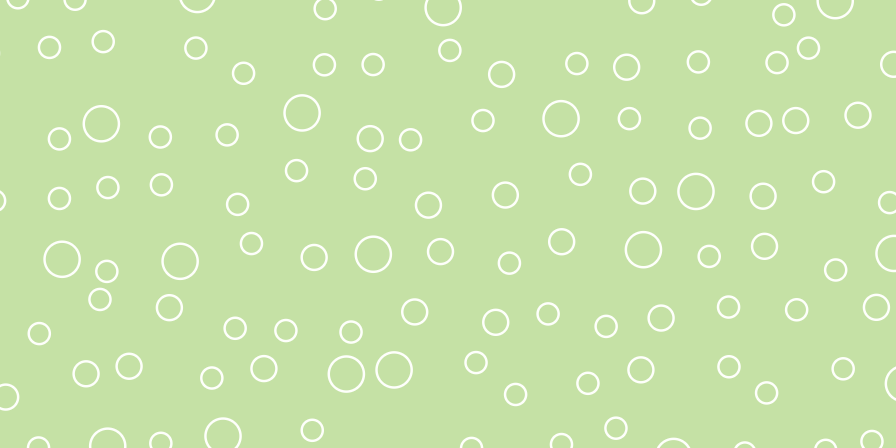
Reproduce this pattern procedurally as a Shadertoy shader.

```glsl
// Scattered white ring outlines in three sizes on a flat pale green ground.
// Each cell of a row-shifted grid holds one ring, moved at random but kept
// inside its cell, so rings never touch and one cell lookup is enough.

const vec3 GROUND_GREEN = vec3(0.772, 0.882, 0.647);
const vec3 RING_WHITE   = vec3(0.995, 1.0, 0.985);

// Lengths are fractions of the canvas height.
const float CELL_SIZE     = 0.143;
const float LINE_WIDTH    = 0.0055;
const float RADIUS_SMALL  = 0.0235;
const float RADIUS_MEDIUM = 0.0278;
const float RADIUS_LARGE  = 0.0392;
const float CELL_MARGIN   = 0.003;  // clear space kept at the cell border

const float SHARE_SMALL  = 0.55;
const float SHARE_MEDIUM = 0.18;    // the rest are large
const vec2  GRID_ORIGIN  = vec2(3.3, 5.45);

// Three random values in 0..1 for a cell.
vec3 hash3(vec2 cell) {
    vec3 p = fract(cell.xyx * vec3(0.1031, 0.1030, 0.0973));
    p += dot(p, p.yxz + 33.33);
    return fract((p.xxy + p.yzz) * p.zyx);
}

float pickRadius(float chance) {
    if (chance < SHARE_SMALL) return RADIUS_SMALL;
    if (chance < SHARE_SMALL + SHARE_MEDIUM) return RADIUS_MEDIUM;
    return RADIUS_LARGE;
}

// Distance to the edge of the ring stroke, negative inside the stroke.
float ringDistance(vec2 p, float radius) {
    return abs(length(p) - radius) - 0.5 * LINE_WIDTH;
}

void mainImage(out vec4 fragColor, in vec2 fragCoord) {
    float pixel = 1.0 / iResolution.y;
    vec2 grid = fragCoord * pixel / CELL_SIZE + GRID_ORIGIN;

    // Slide every row sideways by its own amount to break up the columns.
    float row = floor(grid.y);
    grid.x += hash3(vec2(row, 17.0)).x;
    vec2 cell = floor(grid);
    vec2 local = (grid - cell - 0.5) * CELL_SIZE;

    // Smaller rings have more room to wander within the cell.
    vec3 random = hash3(cell + 71.0);
    float radius = pickRadius(random.z);
    float room = 0.5 * (CELL_SIZE - LINE_WIDTH) - radius - CELL_MARGIN;
    vec2 center = (2.0 * random.xy - 1.0) * room;

    // Cover the stroke with a one-pixel soft edge.
    float coverage = clamp(0.5 - ringDistance(local - center, radius) / pixel, 0.0, 1.0);
    fragColor = vec4(mix(GROUND_GREEN, RING_WHITE, coverage), 1.0);
}
```
